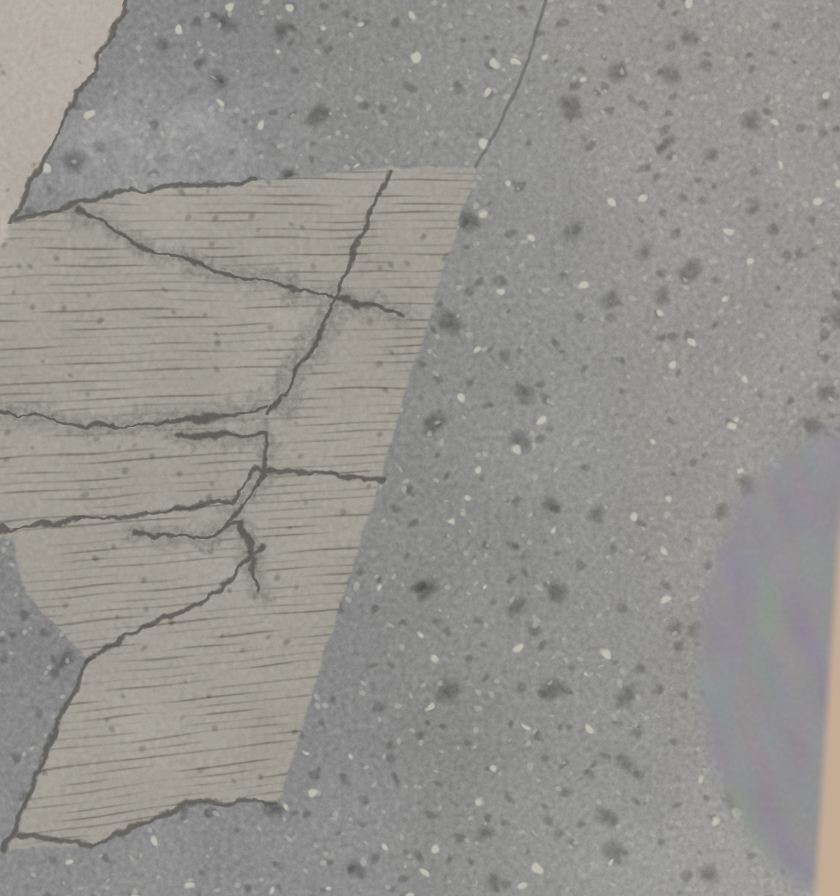
Write a Shadertoy shader that draws this texture.

```glsl
vec2 hash2(vec2 p) {
    vec3 q = fract(p.xyx * vec3(0.1031, 0.1030, 0.0973));
    q += dot(q, q.yzx + 33.33);
    return fract((q.xx + q.yz) * q.zy);
}

float corner(vec2 i, vec2 f, vec2 o) {
    return dot(hash2(i + o) * 2.0 - 1.0, f - o);
}

float noise(vec2 p) {
    vec2 i = floor(p), f = fract(p), e = vec2(1, 0);
    vec2 w = f * f * (3.0 - 2.0 * f);
    return mix(mix(corner(i, f, e.yy), corner(i, f, e), w.x),
               mix(corner(i, f, e.yx), corner(i, f, e.xx), w.x), w.y);
}

float fbm(vec2 p) {
    float sum = 0.0, amp = 1.0;
    for (int i = 0; i < 4; i++) {
        sum += amp * noise(p);
        p = mat2(1.6, 1.2, -1.2, 1.6) * p + 7.3;
        amp *= 0.55;
    }
    return sum;
}

float segment(vec2 p, vec2 a, vec2 b) {
    vec2 ab = b - a;
    return length(p - a - ab * clamp(dot(p - a, ab) / dot(ab, ab), 0.0, 1.0));
}

float path(vec2 p, vec2 a, vec2 b, vec2 c, vec2 d) {
    return min(segment(p, a, b), min(segment(p, b, c), segment(p, c, d)));
}

float slabDist(vec2 p) {
    const int N = 14;
    vec2 v[N] = vec2[N](vec2(-0.1, 0.73), vec2(0.02, 0.755), vec2(0.13, 0.785), vec2(0.286, 0.798),
        vec2(0.43, 0.813), vec2(0.531, 0.814), vec2(0.312, 0.108), vec2(0.208, 0.102),
        vec2(0.104, 0.056), vec2(0.01, 0.052), vec2(0.098, 0.264), vec2(0.03, 0.336),
        vec2(0.013, 0.401), vec2(-0.1, 0.405));
    float dist = 10.0, side = 1.0;
    for (int i = 0, j = N - 1; i < N; j = i, i++) {
        dist = min(dist, segment(p, v[i], v[j]));
        vec2 e = v[j] - v[i], w = p - v[i];
        bvec3 c = bvec3(p.y >= v[i].y, p.y < v[j].y, e.x * w.y > e.y * w.x);
        if (all(c) || all(not(c))) side = -side;
    }
    return side * dist;
}

// Scattered spots, at most one per grid cell
float spots(vec2 p, float scale, float density, float radius, float soft) {
    vec2 q = p * scale, cell = floor(q);
    float mask = 0.0;
    for (int k = 0; k < 9; k++) {
        vec2 id = cell + vec2(k % 3 - 1, k / 3 - 1);
        vec2 h = hash2(id + scale), s = hash2(id + 71.0), d = q - id - h;
        d.x += d.y * (s.x - 0.5);
        float r = radius * mix(0.45, 1.0, h.y);
        mask = max(mask, step(s.y, density) * (1.0 - smoothstep(r - soft, r + soft, length(d))));
    }
    return mask;
}

float stroke(float dist, float width) {
    return 1.0 - smoothstep(width * 0.3, width + 1.0 / iResolution.y, dist);
}

vec3 asphalt(vec2 p, float grain) {
    vec3 col = mix(vec3(0.525, 0.527, 0.525), vec3(0.595, 0.592, 0.578), smoothstep(0.35, 0.95, p.x + 0.15 * p.y));
    col += 0.025 * smoothstep(0.25, 0.0, p.y) + 0.025 * fbm(p * 9.0) + 0.075 * grain;
    // Pale dust
    vec2 d = (p - vec2(0.17, 0.83)) * vec2(6, 12);
    col += 0.09 * exp(-dot(d, d)) * (0.8 + fbm(p * 25.0));
    // Dark stains and pale stone chips
    vec2 q = p + 0.006 * vec2(noise(p * 70.0), noise(p * 70.0 + 19.0));
    col -= 0.12 * spots(q, 17.0, 0.32, 0.21, 0.12) + 0.09 * spots(q, 43.0, 0.3, 0.25, 0.12);
    col = mix(col, vec3(0.69, 0.69, 0.66), 0.65 * spots(q, 75.0, 0.16, 0.25, 0.1));
    return mix(col, vec3(0.78, 0.77, 0.72), 0.85 * spots(q, 32.0, 0.15, 0.17, 0.06));
}

vec3 concrete(vec2 p, float grain, float pale) {
    vec3 col = mix(vec3(0.635, 0.622, 0.59), vec3(0.71, 0.68, 0.64), pale);
    col += 0.03 * fbm(p * 8.0) + 0.045 * grain;
    // Broken brushed grooves
    float across = p.y - p.x * mix(0.16, -0.05, p.y) + 0.003 * noise(p * 14.0);
    float groove = pow(0.5 + 0.5 * sin(across * 620.0 + 2.0 * noise(p * vec2(8, 40))), 5.0);
    groove *= smoothstep(-0.25, 0.35, noise(vec2(p.x * 14.0, across * 85.0)));
    return col - 0.14 * groove * (1.0 - pale) - 0.1 * spots(p, 42.0, 0.2, 0.16, 0.1);
}

void mainImage(out vec4 fragColor, in vec2 fragCoord) {
    vec2 p = fragCoord / iResolution.y;
    vec2 warp = vec2(fbm(p * 32.0), fbm(p * 32.0 + 43.0)), q = p + 0.009 * warp;
    float grain = fbm(p * 150.0);

    // Slab, pale corner and road
    float edge = dot(q - vec2(0.013, 0.753), vec2(0.885, -0.466));
    float slab = min(slabDist(p + 0.005 * warp), edge);
    float pale = smoothstep(0.004, -0.004, edge);
    vec3 col = mix(concrete(p, grain, pale), asphalt(p, grain), smoothstep(-0.002, 0.003, slab));

    // Fractures
    float upper = path(q, vec2(0.09, 0.765), vec2(0.17, 0.72), vec2(0.26, 0.694), vec2(0.45, 0.65));
    float branch = path(q, vec2(0.437, 0.806), vec2(0.4, 0.73), vec2(0.373, 0.66), vec2(0.3, 0.535));
    float middle = path(q, vec2(-0.01, 0.545), vec2(0.1, 0.523), vec2(0.2, 0.53), vec2(0.3, 0.545));
    float lower = path(q, vec2(-0.01, 0.407), vec2(0.26, 0.44), vec2(0.285, 0.477), vec2(0.425, 0.465));
    float foot = path(q, vec2(0.098, 0.264), vec2(0.156, 0.297), vec2(0.241, 0.336), vec2(0.29, 0.39));
    float shelf = path(q, vec2(0.15, 0.405), vec2(0.23, 0.4), vec2(0.27, 0.42), vec2(0.29, 0.34));
    float link = path(q, vec2(0.2, 0.512), vec2(0.3, 0.515), vec2(0.295, 0.47), vec2(0.25, 0.41));
    float rim = path(q, vec2(0.098, 0.264), vec2(0.055, 0.17), vec2(0.025, 0.1), vec2(0.005, 0.05));
    float base = path(q, vec2(0.02, 0.07), vec2(0.104, 0.056), vec2(0.208, 0.102), vec2(0.31, 0.108));
    float top = path(q, vec2(0.02, 0.755), vec2(0.13, 0.785), vec2(0.2, 0.795), vec2(0.286, 0.798));

    // Crumbled bands
    float worn = min(min(upper, middle), min(link, shelf));
    worn = min(worn, segment(q, vec2(0.37, 0.65), vec2(0.31, 0.55)) - 0.006);
    float crumble = 1.0 - smoothstep(0.004, 0.02, worn + 0.014 * fbm(p * 45.0));
    col = mix(col, vec3(0.55, 0.54, 0.51) + 0.13 * grain, 0.75 * crumble);

    // Dark gaps of uneven width
    float gap = min(min(min(upper, branch), min(middle, lower)), min(foot, min(shelf, link)));
    float width = max(0.0025 + 0.0045 * noise(p * 24.0), 0.0008);
    col = mix(col, vec3(0.31, 0.3, 0.285), 0.72 * stroke(gap, width));
    float border = min(min(rim, base), min(top, abs(edge) + step(p.y, 0.75)));
    col = mix(col, vec3(0.34, 0.33, 0.315), 0.75 * stroke(border, width + 0.001));
    float seam = path(p + 0.003 * warp, vec2(0.613, 1.01), vec2(0.585, 0.92), vec2(0.557, 0.86), vec2(0.531, 0.814));
    col = mix(col, vec3(0.38), 0.6 * stroke(seam, 0.002));

    // Hazy oval and warm strip
    vec2 s = vec2(p.x * 32.0 + p.y * 9.0, p.y * 15.0);
    vec3 tint = vec3(noise(s), noise(s + 31.0), noise(s + 67.0));
    float oval = length((p - vec2(0.945, 0.26)) / vec2(0.17, 0.265)) + 0.04 * warp.x;
    col = mix(col, vec3(0.565, 0.56, 0.572) + 0.045 * tint + 0.018 * grain, smoothstep(1.04, 0.9, oval));
    float strip = p.x - mix(0.908, 0.937, p.y / 0.43);
    col = mix(col, vec3(0.77, 0.67, 0.59), smoothstep(-0.006, 0.008, strip) * smoothstep(0.48, 0.38, p.y));
    fragColor = vec4(col, 1.0);
}
```
